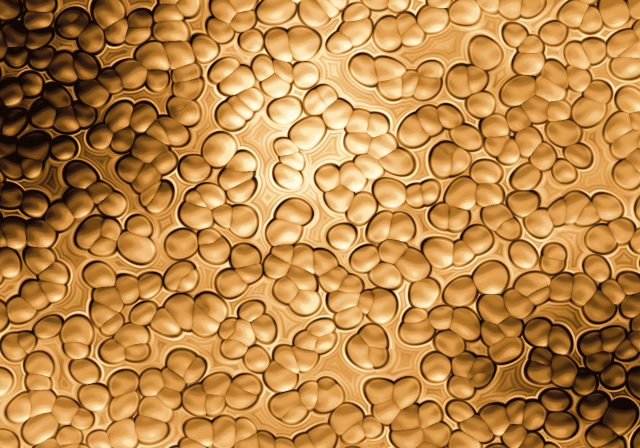
This texture is drawn by a Shadertoy shader. Its source:

```glsl
vec3 hash3(vec2 p) {
    vec3 q = fract(p.xyx * vec3(0.1031, 0.1030, 0.0973));
    q += dot(q, q.yxz + 33.33);
    return fract((q.xxy + q.yzz) * q.zyx);
}

float glow(vec2 uv, vec2 center, vec2 size) {
    vec2 q = (uv - center) / size;
    return exp(-dot(q, q));
}

// Tone from 0 to 1 mapped to burnt brown, gold and cream
vec3 goldRamp(float t) {
    vec3 c = mix(vec3(0.07, 0.03, 0.01), vec3(0.21, 0.11, 0.06), smoothstep(0.0, 0.14, t));
    c = mix(c, vec3(0.44, 0.27, 0.07), smoothstep(0.14, 0.32, t));
    c = mix(c, vec3(0.71, 0.46, 0.16), smoothstep(0.32, 0.51, t));
    c = mix(c, vec3(0.88, 0.62, 0.31), smoothstep(0.51, 0.67, t));
    c = mix(c, vec3(0.94, 0.75, 0.49), smoothstep(0.67, 0.81, t));
    c = mix(c, vec3(0.99, 0.90, 0.70), smoothstep(0.81, 0.94, t));
    return mix(c, vec3(1.0, 0.98, 0.88), smoothstep(0.94, 1.15, t));
}

// Broad light and shadow across the sheet
float shadow(vec2 uv) {
    return glow(uv, vec2(0.02, 0.86), vec2(0.24, 0.36))
         + 0.45 * glow(uv, vec2(0.0, 0.5), vec2(0.16, 0.2))
         + 0.85 * glow(uv, vec2(0.98, 0.13), vec2(0.24, 0.22));
}

float broadTone(vec2 uv) {
    return 0.66 - 0.46 * shadow(uv)
         + 0.2 * glow(uv, vec2(0.49, 0.75), vec2(0.14, 0.34))
         + 0.04 * sin(uv.x * 9.0 + 3.0 * sin(uv.y * 7.0));
}

vec3 goldGlass(vec2 fragCoord) {
    vec2 uv = fragCoord / iResolution.xy;
    vec2 p = fragCoord / iResolution.y * 17.0;
    p += 0.12 * sin(p.yx * 1.7 + 2.0 * sin(p * 0.6));

    // Nearest two lobes of the bubble clusters
    float d = 9.0, second = 9.0;
    vec2 q = vec2(0.0);
    vec3 seed = vec3(0.5);
    for (int j = -2; j <= 2; j++)
    for (int i = -2; i <= 2; i++) {
        vec2 cell = floor(p) + vec2(i, j);
        vec3 rnd = hash3(cell + 40.0);
        vec3 kind = hash3(cell + 171.0);
        if (kind.x < 0.1) continue;
        float radius = mix(0.54, 0.72, rnd.z);
        vec2 offset = p - cell - rnd.xy;
        float dist = length(offset * vec2(1.0, 1.08)) - radius;
        if (dist < d) {
            second = d;
            d = dist;
            q = offset / radius;
            seed = kind;
        } else second = min(second, dist);
    }

    float dark = shadow(uv);
    float contrast = 0.75 + 0.5 * dark
        + 0.4 * glow(uv, vec2(0.5, 0.6), vec2(0.25, 0.4));

    // Domes reflecting a bent image of the surroundings
    vec2 light = vec2(0.3, -0.7) + 0.8 * (seed.yz - 0.5);
    float facing = dot(q, light);
    float streak = sin(6.5 * q.y + 1.6 * sin(2.6 * q.x + seed.y * 6.0) + seed.z * 6.3);
    float dome = broadTone(uv + 0.035 * q * length(q));
    dome += contrast * (0.23 * facing + 0.08 * streak + 0.14 * (seed.y - 0.5));
    dome += 0.16 * contrast * glow(q, light * 0.65, vec2(0.4, 0.3));
    dome -= 0.1 * pow(min(length(q), 1.0), 5.0);
    dome -= 0.17 * contrast * exp(-(second - d) / 0.07);

    // Liquid channels with contour ripples that fade outward
    float gap = max(d, 0.0);
    float channel = broadTone(uv) + 0.02;
    channel += 0.17 * contrast * sin(gap * 38.0 + 1.2 * sin(p.x * 2.0 + p.y)) * exp(-gap * 3.5);
    channel += 0.06 * sin(p.y * 3.0 + 2.0 * sin(p.x * 1.3) + gap * 9.0);

    // Dark rim paired with a bright line around each cluster
    float tone = mix(dome, channel, smoothstep(-0.035, 0.035, d));
    float turn = 0.5 + 0.5 * sin(2.0 * atan(q.y, q.x + 0.0001) + seed.z * 5.0);
    float rim = exp(-pow((d + 0.025) / 0.055, 2.0));
    float line = exp(-pow((d - 0.1) / 0.045, 2.0));
    float innerLine = exp(-pow((d + 0.125) / 0.04, 2.0));
    tone -= rim * contrast * mix(0.16, 0.5, turn);
    tone += line * mix(0.1, 0.28, turn) * (1.0 + 0.5 * dark);
    tone += innerLine * 0.13 * (1.0 - turn);
    return goldRamp(tone);
}

void mainImage(out vec4 fragColor, in vec2 fragCoord) {
    // Four samples soften the fine rims
    vec3 color = vec3(0.0);
    for (int k = 0; k < 4; k++) {
        vec2 shift = vec2(k % 2, k / 2) * 0.5 - 0.25;
        color += goldGlass(fragCoord + shift);
    }
    fragColor = vec4(color / 4.0, 1.0);
}
```
